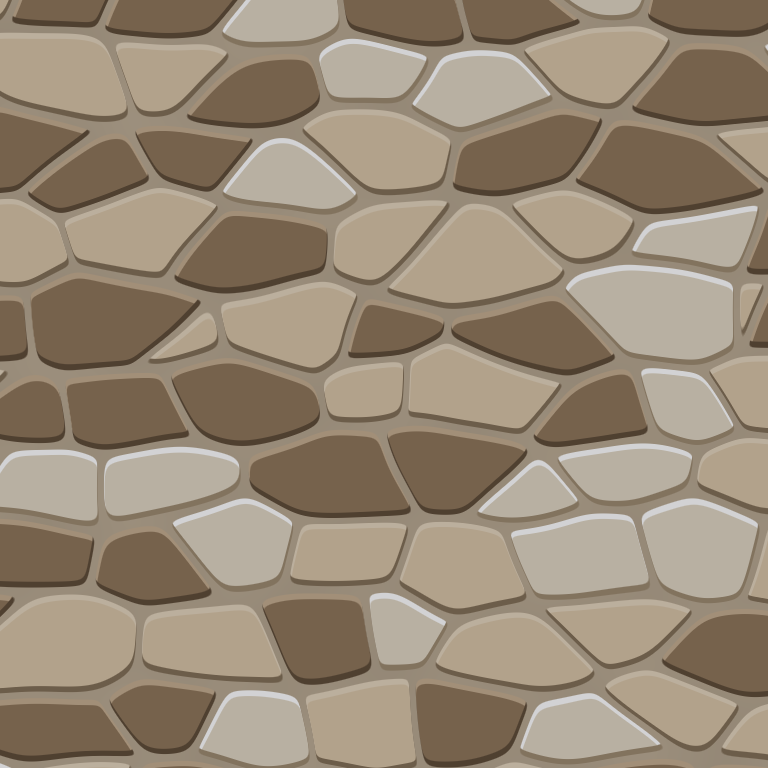
This texture is drawn by a Shadertoy shader. Its source:

```glsl
#define GRID vec2(7.0, 9.5)   // stones across and up
#define METRIC vec2(1.0, 1.35) // above 1 in y gives flatter courses
#define JITTER vec2(0.85, 0.6)
#define SIZE_SPREAD 0.4
#define HALF_GAP 0.0042
#define RIM 0.0072
#define LEAN 0.0012
#define WARP 0.015
#define WARP_SCALE 6.5
#define BROWN_SHARE 0.46
#define TAN_SHARE 0.37

const vec3 MORTAR = vec3(0.595, 0.545, 0.475);

vec3 hash3(vec2 c) {
    vec3 v = fract(c.xyx * vec3(0.1031, 0.1030, 0.0973));
    v += dot(v, v.yxz + 33.33);
    return fract((v.xxy + v.yzz) * v.zyx);
}

float corner(vec2 cell, vec2 offset, vec2 f) {
    float angle = 6.2832 * hash3(cell + offset + 71.0).x;
    return dot(vec2(cos(angle), sin(angle)), f - offset);
}

float gradientNoise(vec2 p) {
    vec2 cell = floor(p), f = fract(p);
    vec2 u = f * f * f * (f * (f * 6.0 - 15.0) + 10.0);
    return mix(mix(corner(cell, vec2(0, 0), f), corner(cell, vec2(1, 0), f), u.x),
               mix(corner(cell, vec2(0, 1), f), corner(cell, vec2(1, 1), f), u.x), u.y);
}

// Seed position in grid units, with its size weight in z
vec3 stoneSeed(vec2 cell) {
    vec3 h = hash3(cell + 19.0);
    vec2 stagger = vec2(0.5 * mod(cell.y, 2.0) - 0.25, 0.0);
    return vec3(cell + 0.5 + stagger + (h.xy - 0.5) * JITTER, h.z * SIZE_SPREAD);
}

// Weighted squared distance to a seed
float power(vec2 q, vec3 seed) {
    vec2 r = (seed.xy - q) * METRIC;
    return dot(r, r) - seed.z;
}

vec2 findStone(vec2 q) {
    vec2 best = floor(q);
    float nearest = 1e5;
    for (int y = -2; y <= 2; y++)
    for (int x = -3; x <= 3; x++) {
        vec2 cell = floor(q) + vec2(x, y);
        float d = power(q, stoneSeed(cell));
        if (d < nearest) { nearest = d; best = cell; }
    }
    return best;
}

// Rounded inner distance at the point, above it and below it
vec3 stoneDistance(vec2 q, vec2 stone, float rounding) {
    vec3 seed = stoneSeed(stone), total = vec3(0.0);
    float own = power(q, seed);
    vec2 lift = vec2(-LEAN, RIM);
    for (int y = -2; y <= 2; y++)
    for (int x = -3; x <= 3; x++) {
        if (x == 0 && y == 0) continue;
        vec3 other = stoneSeed(stone + vec2(x, y));
        vec2 slope = 2.0 * (seed.xy - other.xy) * METRIC * METRIC * GRID;
        float steep = length(slope);
        float d = (power(q, other) - own) / steep;
        float rise = dot(slope, lift) / steep;
        total += exp(-vec3(d, d + rise, d - rise) / rounding);
    }
    return -rounding * log(total) - HALF_GAP;
}

void stonePalette(float pick, out vec3 face, out vec3 light, out vec3 shade) {
    if (pick < BROWN_SHARE) {
        face = vec3(0.463, 0.384, 0.298);
        light = vec3(0.635, 0.560, 0.470);
        shade = vec3(0.310, 0.250, 0.190);
    } else if (pick < BROWN_SHARE + TAN_SHARE) {
        face = vec3(0.698, 0.635, 0.545);
        light = vec3(0.735, 0.685, 0.615);
        shade = vec3(0.425, 0.365, 0.290);
    } else {
        face = vec3(0.722, 0.690, 0.635);
        light = vec3(0.825, 0.825, 0.830);
        shade = vec3(0.510, 0.450, 0.370);
    }
}

void mainImage(out vec4 fragColor, in vec2 fragCoord) {
    float pixel = 1.0 / iResolution.y;
    vec2 p = fragCoord * pixel;

    // Gentle bend of the stone edges
    vec2 bend = vec2(gradientNoise(p * WARP_SCALE), gradientNoise(p * WARP_SCALE + 37.0));
    vec2 q = (p + WARP * bend) * GRID;

    vec2 stone = findStone(q);
    vec3 h = hash3(stone + 53.0);
    vec3 d = stoneDistance(q, stone, mix(0.003, 0.0075, h.x));
    vec3 cover = clamp(d / pixel + 0.5, 0.0, 1.0);

    // Even spread of the three stone kinds
    vec3 face, light, shade;
    stonePalette(fract(dot(stone, vec2(0.755, 0.57)) + 0.4 * h.y), face, light, shade);

    // Lit top rim, dark bottom rim, then the joint
    vec3 color = mix(light, face, cover.y);
    color = mix(shade, color, cover.z);
    vec3 joint = MORTAR * (1.0 + 0.05 * gradientNoise(p * 9.0));
    fragColor = vec4(mix(joint, color, cover.x), 1.0);
}
```
